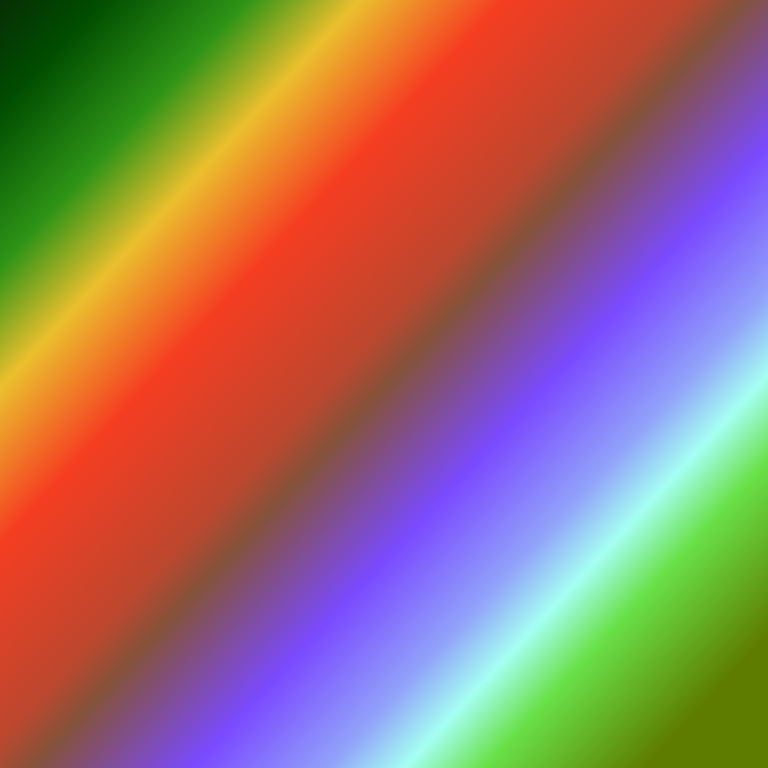
Write a Shadertoy shader that draws this background.

```glsl
// Diagonal spectrum of soft colour bands, from dark green through red and violet to olive.

// Position along the band normal: 0 at the upper left corner, 1 at the lower right.
float bandPosition(vec2 uv, float slope) {
    return (slope * uv.x + 1.0 - uv.y) / (slope + 1.0);
}

// Fades linearly from the colour so far to the next one between two positions.
vec3 fadeTo(vec3 base, vec3 next, float start, float end, float t) {
    return mix(base, next, clamp((t - start) / (end - start), 0.0, 1.0));
}

vec3 spectrum(float t) {
    // Greens
    vec3 color = vec3(0.03, 0.18, 0.02);
    color = fadeTo(color, vec3(0.00, 0.30, 0.00), 0.000, 0.068, t);
    color = fadeTo(color, vec3(0.18, 0.58, 0.09), 0.068, 0.167, t);

    // Yellow ridge, red and brown valley
    color = fadeTo(color, vec3(0.92, 0.75, 0.18), 0.167, 0.243, t);
    color = fadeTo(color, vec3(0.96, 0.24, 0.13), 0.243, 0.341, t);
    color = fadeTo(color, vec3(0.74, 0.28, 0.18), 0.341, 0.463, t);
    color = fadeTo(color, vec3(0.52, 0.32, 0.23), 0.463, 0.503, t);

    // Violet, periwinkle and cyan ridge
    color = fadeTo(color, vec3(0.48, 0.29, 1.00), 0.503, 0.611, t);
    color = fadeTo(color, vec3(0.57, 0.64, 0.98), 0.611, 0.703, t);
    color = fadeTo(color, vec3(0.65, 1.00, 0.95), 0.703, 0.754, t);

    // Fresh green into flat olive
    color = fadeTo(color, vec3(0.41, 0.88, 0.28), 0.754, 0.808, t);
    return fadeTo(color, vec3(0.37, 0.49, 0.00), 0.808, 0.916, t);
}

void mainImage(out vec4 fragColor, in vec2 fragCoord) {
    vec2 uv = fragCoord / iResolution.xy;
    const float bandSlope = 1.08;
    fragColor = vec4(spectrum(bandPosition(uv, bandSlope)), 1.0);
}
```
